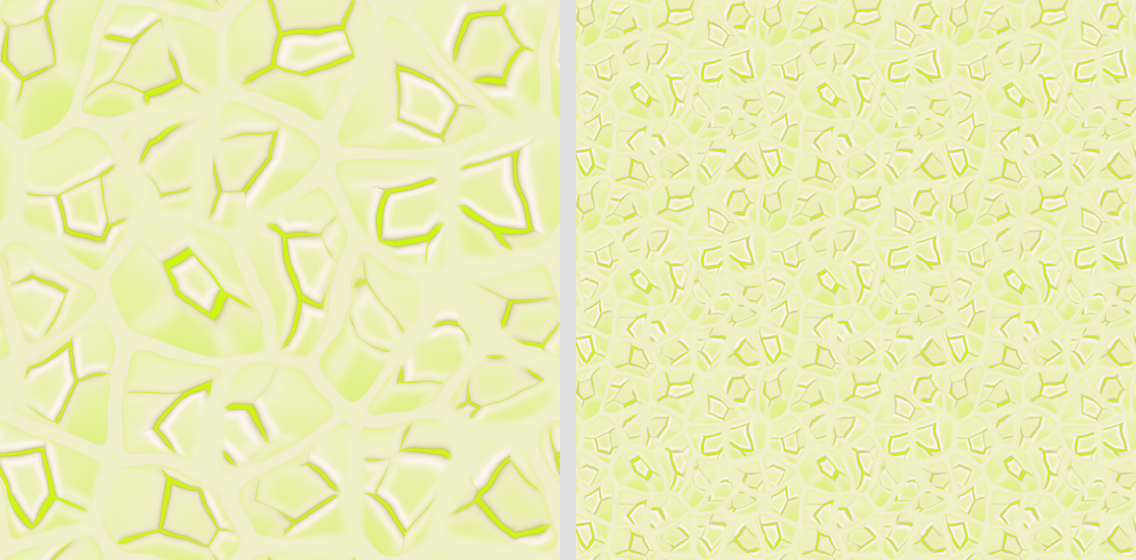
Left: one tile. Right: repeated 3 by 3.
Give the GLSL for this texture, as a Shadertoy shader.

```glsl
const float CELLS = 5.0;   // stones per side of the tile
const float TAU = 6.2832;
const int FACETS = 6;      // one top face and five sides

const vec3 MORTAR = vec3(0.938, 0.947, 0.785);
const vec3 PALE   = vec3(0.928, 0.952, 0.755);
const vec3 LEAF   = vec3(0.880, 0.945, 0.530);
const vec3 BLUSH  = vec3(0.955, 0.915, 0.850);
const vec3 GLOW   = vec3(0.995, 0.975, 0.970);
const vec3 RIM    = vec3(0.740, 0.700, 0.380);
const vec3 LIME   = vec3(0.800, 0.960, 0.080);

vec3 hash3(vec2 p, float seed) {
    p += seed * vec2(17.0, 31.0);
    vec3 v = fract(p.xyx * vec3(0.1031, 0.1030, 0.0973));
    v += dot(v, v.yxz + 33.33);
    return fract((v.xxy + v.yzz) * v.zyx);
}

// Value noise that wraps with the tile; scale is a whole number
float noise(vec2 p, float scale, float seed) {
    p *= scale;
    float period = CELLS * scale;
    vec2 i = floor(p), f = fract(p);
    f = f * f * (3.0 - 2.0 * f);
    vec2 a = mod(i, period), b = mod(i + 1.0, period);
    return mix(mix(hash3(a, seed).x, hash3(vec2(b.x, a.y), seed).x, f.x),
               mix(hash3(vec2(a.x, b.y), seed).x, hash3(b, seed).x, f.x), f.y);
}

vec2 warp(vec2 p, float scale, float seed) {
    return vec2(noise(p, scale, seed), noise(p, scale, seed + 1.0)) - 0.5;
}

vec2 site(vec2 cell) {
    return cell + 0.5 + 0.74 * (hash3(mod(cell, CELLS), 1.0).xy - 0.5);
}

// Rounded distance to the cell border; also gives the owning cell
float stoneDistance(vec2 p, out vec2 owner) {
    vec2 base = floor(p);
    float best = 9.0;
    for (int y = -1; y <= 1; y++)
    for (int x = -1; x <= 1; x++) {
        vec2 cell = base + vec2(x, y);
        float d = length(site(cell) - p);
        if (d < best) { best = d; owner = cell; }
    }
    vec2 own = site(owner);
    float sum = 0.0;
    for (int y = -2; y <= 2; y++)
    for (int x = -2; x <= 2; x++) {
        if (x == 0 && y == 0) continue;
        vec2 other = site(owner + vec2(x, y));
        float d = dot(0.5 * (own + other) - p, normalize(other - own));
        sum += exp(-28.0 * d);
    }
    return -log(sum) / 28.0;
}

// Plane of one facet: slope in xy, height in z; facet 0 is the top
vec3 facetPlane(vec2 id, int k) {
    vec3 h = hash3(id, 10.0 + float(k));
    if (k == 0) return vec3(0.25 * (h.xy - 0.5), 0.0);
    float angle = TAU * (float(k) + 0.75 * h.x) / float(FACETS - 1);
    return mix(0.6, 1.5, h.y) * vec3(-cos(angle), -sin(angle), mix(0.15, 0.34, h.z));
}

// Ridges of the top face are bold; those between sides are fainter
float ridgeStrength(vec2 id, int a, int b) {
    float h = hash3(id, 30.0 + float(a * a + b * b)).y;
    return a * b == 0 ? mix(0.3, 1.0, smoothstep(0.0, 0.5, h)) : 0.8 * smoothstep(0.2, 0.9, h);
}

vec3 stoneColor(vec2 q, vec2 p, vec2 id, float inside, float crisp, float aa) {
    vec3 planes[FACETS];
    int low = 0;
    float height = 9.0;
    for (int k = 0; k < FACETS; k++) {
        planes[k] = facetPlane(id, k);
        float h = dot(planes[k], vec3(q, 1.0));
        if (h < height) { height = h; low = k; }
    }
    // Ridges where the lowest facet meets the others
    float swell = noise(p, 2.0, 50.0);
    float reach = smoothstep(0.0, 0.09, inside) * smoothstep(0.02, 0.35, swell);
    float nearest = 9.0, line = 0.0, rim = 0.0, halo = 0.0, glow = 0.0;
    float shine = smoothstep(0.2, 0.7, hash3(id, 60.0 + float(low)).x);
    for (int k = 0; k < FACETS; k++) {
        if (k == low) continue;
        vec3 gap = planes[k] - planes[low];
        float e = dot(gap, vec3(q, 1.0)) / max(length(gap.xy), 0.01);
        float s = ridgeStrength(id, low, k) * reach;
        float width = s * (0.011 + 0.024 * swell * swell * swell);
        nearest = min(nearest, e);
        line = max(line, smoothstep(0.0, 0.35, s) * (1.0 - smoothstep(width - aa, width + aa, e)));
        rim  = max(rim, s * exp(-max(e - width, 0.0) / 0.018));
        halo = max(halo, (0.25 + 0.75 * s) * exp(-e / 0.105));
        glow = max(glow, s * exp(-pow((e - 0.07) / 0.04, 2.0)));
    }
    // Faces grow greener away from ridges, toward the foot and the outline
    float tone = 0.24 + 0.45 * hash3(id, 70.0 + float(low)).z - 1.1 * q.y;
    tone += 0.35 * (noise(p, 3.0, 72.0) - 0.5);
    tone = clamp(tone, 0.1, 1.0) * smoothstep(0.0, 0.15, nearest);
    tone = max(tone, 0.75 * crisp * exp(-max(inside, 0.0) / 0.05));
    vec3 color = mix(PALE, LEAF, tone);
    color = mix(color, BLUSH, 0.95 * halo);
    color = mix(color, GLOW, 0.9 * glow * shine);
    color = mix(color, RIM, 0.8 * rim);
    return mix(color, LIME, line);
}

void mainImage(out vec4 fragColor, in vec2 fragCoord) {
    vec2 p = fragCoord / iResolution.xy * CELLS;
    float aa = max(CELLS / iResolution.y, 0.007);
    p += 0.28 * warp(p, 1.0, 78.0) + 0.13 * warp(p, 2.0, 80.0) + 0.035 * warp(p, 6.0, 84.0);

    vec2 owner;
    float border = stoneDistance(p, owner);
    float inside = border - 0.035 - 0.05 * noise(p, 2.0, 90.0);

    // Mortar with faint layered creases and a blush around the stones
    float crisp = smoothstep(0.2, 0.65, noise(p, 2.0, 94.0));
    vec3 color = mix(MORTAR, PALE, 0.8 * noise(p, 3.0, 96.0));
    float crease = smoothstep(-aa, aa, inside + 0.035) * noise(p, 4.0, 98.0);
    color = mix(color, BLUSH, 0.25 * crease + 0.7 * crisp * exp(-abs(inside) / 0.035));

    // Stones, with outlines from crisp to soft
    float soft = mix(0.09, aa, crisp);
    float mask = smoothstep(-min(soft, 0.03), soft, inside);
    vec3 stone = stoneColor(p - site(owner), p, mod(owner, CELLS), inside, crisp, aa);
    fragColor = vec4(mix(color, stone, mask), 1.0);
}
```
